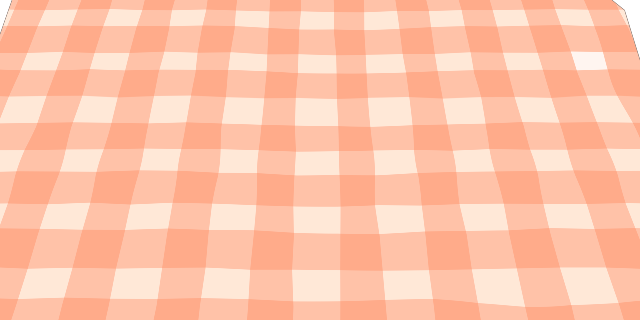
A WebGL 1 fragment shader for this pattern:

```glsl
precision highp float;

uniform vec2 u_resolution;

const vec3 LIGHT = vec3(1.00, 0.91, 0.845);
const vec3 MID = vec3(1.00, 0.76, 0.66);
const vec3 DARK = vec3(1.00, 0.67, 0.54);
const vec3 FADED = vec3(1.00, 0.96, 0.94);
const vec3 BACKDROP = vec3(1.0);
const vec3 HEM = vec3(0.60, 0.54, 0.51);

const float PI = 3.14159;
const float HORIZON = 2.021;      // vanishing height above the top edge
const float COLUMN_SCALE = 0.0972;
const float ROW_SCALE = 36.3;
const float LIGHT_HALF_WIDTH = 0.257;
const float LIGHT_HEIGHT = 0.42;

float hash(vec2 p) {
  return fract(sin(dot(p, vec2(127.1, 311.7))) * 43758.545);
}

// Straight segments between random heights, centred on zero
float kinkedLine(float t, float seed) {
  float cell = floor(t);
  return mix(hash(vec2(cell, seed)), hash(vec2(cell + 1.0, seed)), t - cell) - 0.5;
}

float bell(float t, float center, float width) {
  float offset = (t - center) / width;
  return exp(-offset * offset);
}

float coverage(float signedDistance, float pixel) {
  return smoothstep(-0.45 * pixel, 0.45 * pixel, signedDistance);
}

// Light part of a unit repeat, centred on whole numbers
float lightStripe(float t, float halfWidth, float pixel) {
  float offset = abs(fract(t + 0.5) - 0.5);
  return coverage(halfWidth - offset, pixel);
}

// Uneven spacing of the rows
float rowShift(float row) {
  float ripple = cos(2.0 * PI * (row - 2.63) / 1.55) * bell(row, 1.9, 1.0);
  return 0.14 * bell(row, 2.55, 1.4) + 0.08 * ripple;
}

// Perspective coordinates: columns in x, rows in y
vec2 clothCoords(vec2 p, float sag, float tuck) {
  float column = (p.x - 0.99) / (COLUMN_SCALE * (p.y + HORIZON)) + 0.06 * tuck;
  float row = 17.705 - ROW_SCALE / (p.y - 0.007 * sag + HORIZON);
  return vec2(column, row - rowShift(row));
}

// Small bends where stripes cross
vec2 wrinkle(vec2 cloth) {
  float columnBend = kinkedLine(cloth.y * 2.0, floor(cloth.x * 2.0) + 37.0);
  float rowBend = kinkedLine(cloth.x * 2.0 + 0.5, floor(cloth.y * 2.0 + 0.5) + 91.0);
  return cloth + vec2(0.025 * columnBend, 0.04 * rowBend);
}

// Half width of light columns, full height of light rows
vec2 lightSize(vec2 p, float sag, float tuck) {
  float pinch = bell(p.y, 0.51, 0.07) * (1.0 - bell(p.x, 0.99, 0.13));
  float front = smoothstep(0.78, 0.86, p.y);
  float width = 0.035 * sag * sin(PI * p.y) - 0.025 * pinch - 0.05 * tuck;
  float height = mix(0.045 * sag, 0.1 * bell(p.x, 1.73, 0.22), front);
  return vec2(LIGHT_HALF_WIDTH, LIGHT_HEIGHT) + vec2(width, height);
}

vec3 gingham(vec2 cloth, vec2 size, vec2 pixel) {
  float halfHeight = 0.5 * size.y;
  float lightColumn = lightStripe(cloth.x, size.x, pixel.x);
  float lightRow = lightStripe(cloth.y - halfHeight, halfHeight, pixel.y);
  // One bleached check
  vec2 cell = floor(cloth + vec2(0.5, 0.285));
  float bleached = 1.0 - step(0.5, distance(cell, vec2(4.0, 1.0)));
  vec3 lightColor = mix(LIGHT, FADED, bleached);
  return mix(mix(DARK, MID, lightColumn), mix(MID, lightColor, lightColumn), lightRow);
}

// Positive inside the cloth outline
float clothEdge(vec2 p) {
  float left = p.x - 0.0365 + 0.35 * p.y;
  float cutCorner = (1.914 + 1.24 * p.y - p.x) * 0.63;
  float right = (1.943 + 0.31 * p.y - p.x) * 0.95;
  return min(left, min(cutCorner, right));
}

void main() {
  float pixel = 1.0 / u_resolution.y;
  vec2 p = gl_FragCoord.xy * pixel;
  p.y = 1.0 - p.y;

  // Slack in the middle, a tuck near the far right
  float sag = bell(p.x, 1.08, 0.3);
  float tuck = bell(p.x, 1.9, 0.15) * bell(p.y, 0.27, 0.12);

  float depth = p.y + HORIZON;
  vec2 clothPixel = pixel * vec2(1.0 / (COLUMN_SCALE * depth), ROW_SCALE / (depth * depth));
  vec2 cloth = wrinkle(clothCoords(p, sag, tuck));
  vec3 color = gingham(cloth, lightSize(p, sag, tuck), clothPixel);

  // Thin hem and bare corners
  float edge = clothEdge(p);
  color = mix(HEM, color, coverage(edge - 0.002, pixel));
  color = mix(BACKDROP, color, coverage(edge, pixel));
  gl_FragColor = vec4(color, 1.0);
}
```
